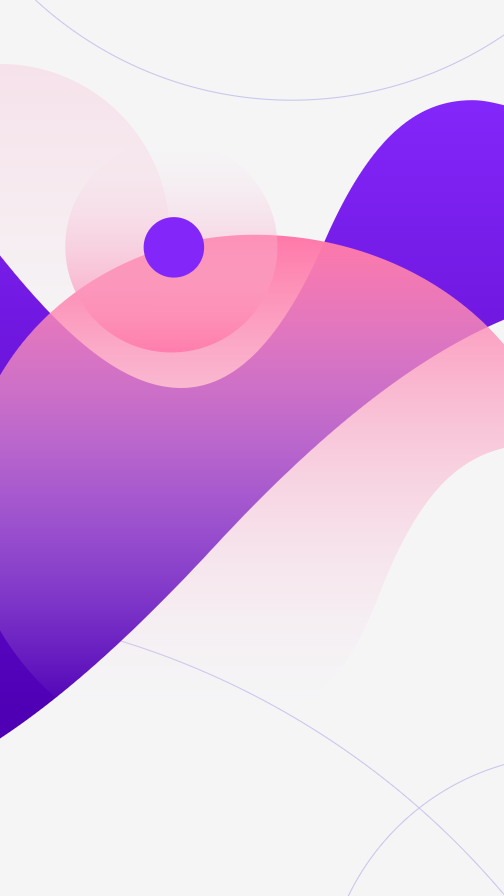
A WebGL 1 fragment shader for this background:

```glsl
precision highp float;

uniform vec2 u_resolution;

const vec3 PAPER = vec3(0.961, 0.961, 0.965);
const vec3 LINE = vec3(0.79, 0.78, 0.92);
const vec3 PINK = vec3(1.0, 0.47, 0.66);
const vec3 BLUSH = vec3(0.96, 0.90, 0.93);
const vec3 VIOLET = vec3(0.515, 0.15, 0.98);
const vec3 INDIGO = vec3(0.31, 0.0, 0.71);

// Coverage of the inside (negative side) of a distance.
float fill(float dist, float pixel) {
  return clamp(0.5 - dist / pixel, 0.0, 1.0);
}

float circle(vec2 p, vec2 center, float radius) {
  return length(p - center) - radius;
}

float ellipse(vec2 p, vec2 center, vec2 radii) {
  vec2 q = (p - center) / radii;
  float k = length(q);
  return k * (k - 1.0) / max(length(q / radii), 0.001);
}

float ring(vec2 p, vec2 center, float radius, float pixel) {
  float halfWidth = 0.0011;
  float dist = abs(circle(p, center, radius));
  return clamp((halfWidth - dist) / pixel + 0.5, 0.0, 1.0) * min(1.0, 2.0 * halfWidth / pixel);
}

// Signed height over a cubic curve from a to b, corrected for its slope.
float above(vec2 p, vec2 a, vec2 b, float slopeA, float slopeB) {
  float w = b.x - a.x;
  float h = b.y - a.y;
  float t = clamp((p.x - a.x) / w, 0.0, 1.0);
  float c1 = slopeA * w;
  float c2 = 3.0 * h - (2.0 * slopeA + slopeB) * w;
  float c3 = (slopeA + slopeB) * w - 2.0 * h;
  float y = a.y + t * (c1 + t * (c2 + t * c3));
  float slope = (c1 + t * (2.0 * c2 + 3.0 * t * c3)) / w;
  return (p.y - y) / sqrt(1.0 + slope * slope);
}

float waveTop(vec2 p) {
  vec2 valley = vec2(0.359, 1.008);
  vec2 rise = vec2(0.644, 1.299);
  vec2 crest = vec2(0.9375, 1.579);
  if (p.x < valley.x) return above(p, vec2(0.0, 1.271), valley, -1.25, 0.0);
  if (p.x < rise.x) return above(p, valley, rise, 0.0, 2.3);
  if (p.x < crest.x) return above(p, rise, crest, 2.3, 0.0);
  return above(p, crest, vec2(1.0, 1.569), 0.0, -0.25);
}

float waveBottom(vec2 p) {
  vec2 middle = vec2(0.426, 0.694);
  if (p.x < middle.x) return above(p, vec2(0.0, 0.3125), middle, 0.66, 1.08);
  return above(p, middle, vec2(1.0, 1.1435), 1.08, 0.42);
}

float blobBottom(vec2 p) {
  vec2 middle = vec2(0.752, 0.597);
  if (p.x < middle.x) return above(p, vec2(0.532, 0.361), middle, 0.2, 2.6);
  return above(p, middle, vec2(1.0, 0.889), 2.6, 0.25);
}

// Pink veil that pales and thins out as fade goes from 0 to 1.
vec3 veil(vec3 under, float fade, float strength, float mask) {
  float t = clamp(fade, 0.0, 1.0);
  return mix(under, mix(PINK, BLUSH, t), (1.0 - t) * strength * mask);
}

void main() {
  vec2 p = gl_FragCoord.xy / u_resolution * vec2(1.0, 16.0 / 9.0);
  float pixel = 1.0 / u_resolution.x;
  vec3 color = PAPER;

  // Thin arcs
  float arcs = ring(p, vec2(0.579, 2.329), 0.75, pixel);
  arcs = max(arcs, ring(p, vec2(-0.238, -1.042), 1.62, pixel));
  arcs = max(arcs, ring(p, vec2(1.137, -0.215), 0.495, pixel));
  color = mix(color, LINE, arcs);

  // Pale disc
  float paleDisc = fill(circle(p, vec2(0.0, 1.315), 0.336), pixel);
  float paleFade = clamp((1.651 - p.y) / 0.56, 0.0, 1.0);
  color = mix(color, mix(PINK, BLUSH, 0.3), 0.21 * (1.0 - paleFade) * paleDisc);

  // Violet wave
  float wave = fill(max(waveTop(p), -waveBottom(p)), pixel);
  float depth = clamp((1.579 - p.y) / 1.21, 0.0, 1.0);
  color = mix(color, mix(VIOLET, INDIGO, depth), wave);

  // Large translucent blob
  vec2 blobCenter = vec2(0.505, 0.78);
  float blobWidth = p.x < blobCenter.x ? 0.574 : 0.6135;
  float blob = max(ellipse(p, blobCenter, vec2(blobWidth, 0.532)), -blobBottom(p));
  color = veil(color, (1.3125 - p.y) / 0.949, 1.0, fill(blob, pixel));

  // Translucent disc and solid dot
  float disc = fill(circle(p, vec2(0.34, 1.289), 0.2105), pixel);
  color = veil(color, (p.y - 1.0785) / 0.421, 0.9, disc);
  color = mix(color, VIOLET, fill(circle(p, vec2(0.345, 1.287), 0.06), pixel));

  gl_FragColor = vec4(color, 1.0);
}
```
